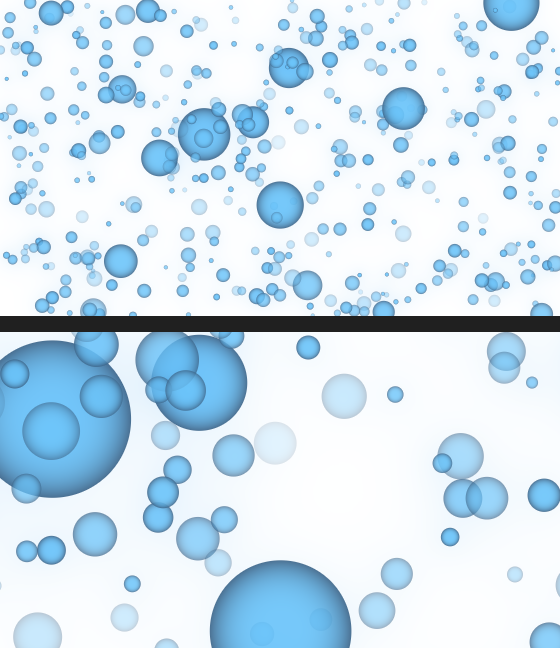
Top, the full canvas; bottom, a detail of the centre.
This background is drawn by a WebGL 2 fragment shader. Its source:

```glsl
#version 300 es
precision highp float;
// Translucent blue bubbles of many sizes scattered over a softly glowing white ground.

uniform vec2 u_resolution;
out vec4 fragColor;

const int BUBBLE_COUNT = 400;

// Three random values in 0..1 from an integer seed (PCG style).
vec3 hash3(uint seed) {
    uvec3 v = uvec3(seed, seed + 71u, seed * 3u + 19u) * 1664525u + 1013904223u;
    v.x += v.y * v.z; v.y += v.z * v.x; v.z += v.x * v.y;
    v ^= v >> 16u;
    v.x += v.y * v.z; v.y += v.z * v.x; v.z += v.x * v.y;
    return vec3(v >> 8u) / 16777216.0;
}

// Mostly small radii, with a thin tail of large ones.
float bubbleRadius(float rank) {
    return 0.006 + 0.020 * rank + 0.07 * pow(rank, 50.0);
}

// Bright centre that darkens towards the rim; t runs from 0 to 1.
vec3 bubbleColor(float t) {
    vec3 core = vec3(0.42, 0.77, 0.98);
    vec3 rim = vec3(0.24, 0.40, 0.54);
    return mix(core, rim, pow(t, 4.0));
}

void main() {
    // The canvas height is one unit.
    vec2 p = gl_FragCoord.xy / u_resolution.y;
    float aspect = u_resolution.x / u_resolution.y;
    float pixel = 1.0 / u_resolution.y;
    vec3 color = vec3(1.0);

    // Paint the bubbles from back to front.
    for (int i = 0; i < BUBBLE_COUNT; i++) {
        vec3 rnd = hash3(uint(i) + 1u);
        vec2 center = rnd.xy * vec2(aspect, 1.0);

        // Golden-ratio steps spread the sizes evenly through the stack.
        float rank = fract((float(i) + 0.5) * 0.618034);
        float radius = bubbleRadius(rank);
        float dist = length(p - center);
        float gap = dist - radius;
        if (gap > 0.12) continue;

        // Large bubbles are nearly solid, the others vary.
        float opacity = mix(0.12, 0.92, sqrt(rnd.z));
        opacity = mix(opacity, 0.92, smoothstep(0.95, 0.99, rank));

        // Pale blue glow outside the rim.
        float glow = 0.12 * opacity * exp(-max(gap, 0.0) / 0.022);
        color *= 1.0 - vec3(0.28, 0.13, 0.02) * glow * step(0.0, gap);

        // Shaded disc with a smooth edge.
        float disc = clamp(0.5 - gap / pixel, 0.0, 1.0);
        color = mix(color, bubbleColor(min(dist / radius, 1.0)), disc * opacity);
    }

    fragColor = vec4(color, 1.0);
}
```
